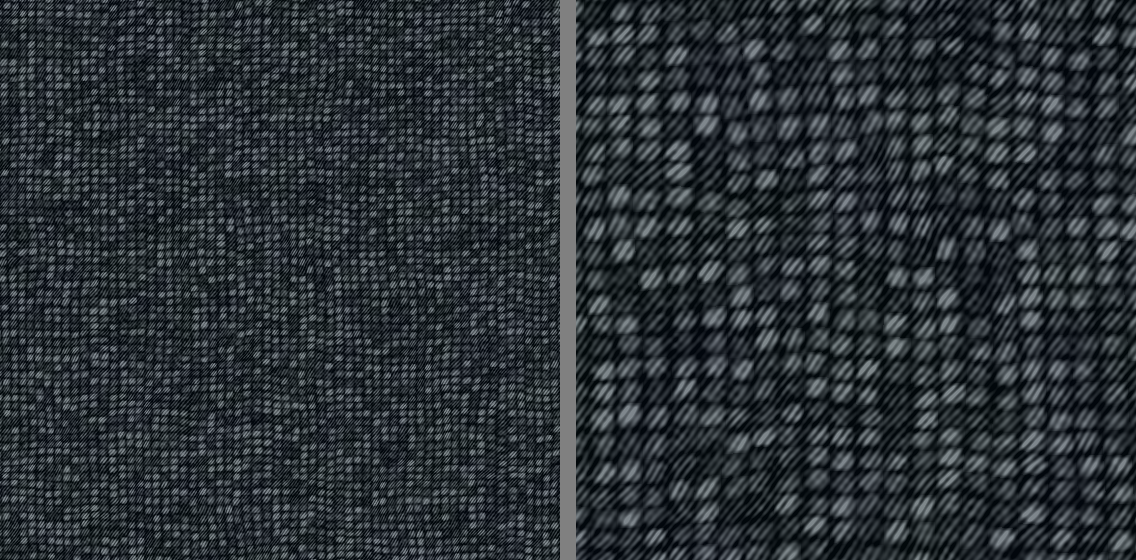
Left, the full canvas; right, a detail of the centre.
A three.js fragment shader for this texture:

```glsl
varying vec2 vUv;

const float TAU = 6.2831853;
const vec2 STITCHES = vec2(62.0, 70.0);
const vec2 HATCH_PER_STITCH = vec2(3.0, -2.0);
const vec3 GAP_COLOR = vec3(0.008, 0.026, 0.044);
const vec3 YARN_COLOR = vec3(0.5, 0.53, 0.55);
const vec3 NAVY_TINT = vec3(-0.002, -0.004, 0.008);
const vec3 GREEN_TINT = vec3(-0.004, 0.005, -0.006);

float hash(vec2 p) {
  return fract(sin(dot(p, vec2(127.1, 311.7))) * 43758.5453);
}

float noise(vec2 p) {
  vec2 cell = floor(p);
  vec2 f = fract(p);
  f = f * f * (3.0 - 2.0 * f);
  float bottom = mix(hash(cell), hash(cell + vec2(1.0, 0.0)), f.x);
  float top = mix(hash(cell + vec2(0.0, 1.0)), hash(cell + vec2(1.0)), f.x);
  return mix(bottom, top, f.y);
}

// Uneven thread spacing, in stitch units
vec2 warpThreads(vec2 uv, vec2 count) {
  vec2 drift = vec2(noise(uv * vec2(14.0, 9.0)), noise(uv * vec2(11.0, 16.0) + 40.0));
  return uv * count + (drift - 0.5) * 0.7;
}

// Rounded slanted stitches with individual place and brightness
float stitchTone(vec2 p) {
  p.y += 0.3 * hash(vec2(floor(p.x), 7.0));
  vec2 cell = floor(p);
  vec2 f = fract(p) - 0.5;
  vec2 border = smoothstep(vec2(0.0), vec2(0.16), 0.5 - abs(f));
  vec2 jitter = vec2(hash(cell + 11.0), hash(cell + 23.0)) - 0.5;
  f -= 0.24 * jitter;
  f.x -= 0.3 * f.y;
  float oval = 1.0 - smoothstep(0.12, 0.68, length(f));
  float gap = mix(0.5, 1.0, border.x * border.y);
  return oval * gap * mix(0.3, 1.3, hash(cell + 3.0));
}

// Fine diagonal fibres of uneven strength
float hatchTone(vec2 p, vec2 frequency) {
  float wobble = 0.7 * noise(p * 0.7 + 20.0);
  float strength = mix(0.55, 1.3, noise(p * 1.1 + 50.0));
  return strength * sin(TAU * (dot(p, frequency) + wobble));
}

// Faint worn lines along the rows and columns
float threadWear(vec2 uv, vec2 count) {
  float rows = noise(uv * vec2(16.0, count.y));
  float columns = noise(uv * vec2(count.x, 14.0) + 80.0);
  return rows + columns - 1.0;
}

void main() {
  vec2 p = warpThreads(vUv, STITCHES);
  float stitch = stitchTone(p);
  float hatch = hatchTone(p, HATCH_PER_STITCH);
  float grain = noise(vUv * 280.0) - 0.5;
  float patches = noise(vUv * 9.0 + 5.0) - 0.5;

  float tone = 0.1 + 0.6 * stitch;
  tone += hatch * mix(0.17, 0.32, stitch);
  tone += 0.32 * grain + 0.02 * patches;
  tone += 0.07 * threadWear(vUv, STITCHES);

  // Yarn shade with a drifting blue and green tint
  vec3 color = mix(GAP_COLOR, YARN_COLOR, clamp(tone, 0.0, 1.0));
  float greenShare = noise(vUv * 24.0 + 60.0);
  color += mix(NAVY_TINT, GREEN_TINT, greenShare);
  gl_FragColor = vec4(color, 1.0);
}
```
